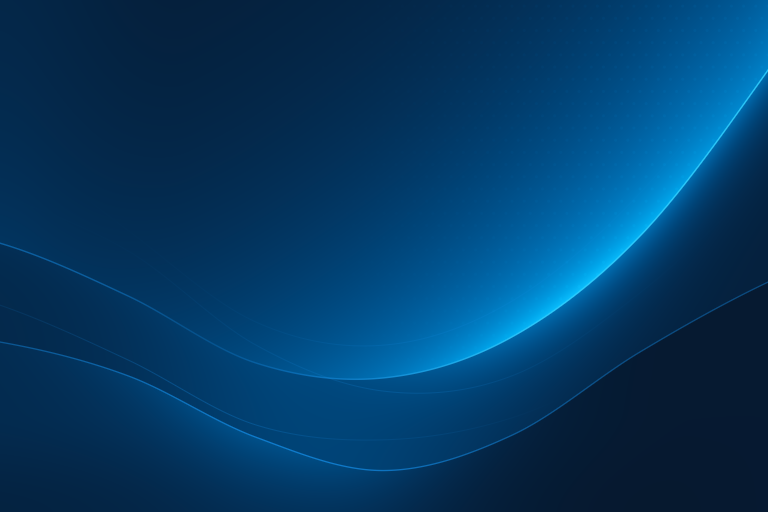
This background is drawn by a Shadertoy shader. Its source:

```glsl
// Smooth curve through heights spaced one sixth of the width apart
float wave(float x, float h[9]) {
    float s = clamp(x, 0.0, 0.9999) * 6.0;
    int i = int(floor(s));
    float t = fract(s);
    float a = h[i], b = h[i + 1], c = h[i + 2], d = h[i + 3];
    return b + 0.5 * t * (c - a + t * (2.0 * a - 5.0 * b + 4.0 * c - d
        + t * (3.0 * (b - c) + d - a)));
}

float bell(float x, float center, float width) {
    float t = (x - center) / width;
    return exp(-t * t);
}

// Antialiased coverage of a thin curve, corrected for its slope
float strand(vec2 uv, float h[9], float width, float aspect, float pixel) {
    float x = clamp(uv.x, 0.005, 0.995);
    float slope = (wave(x + 0.004, h) - wave(x - 0.004, h)) / (0.008 * aspect);
    float dist = abs(uv.y - wave(uv.x, h)) / sqrt(1.0 + slope * slope);
    return clamp((0.5 * width + 0.5 * pixel - dist) / pixel, 0.0, 1.0)
        * min(1.0, width / pixel);
}

// Light above the main wave; rise is the height over it
float upperLight(vec2 uv, float rise) {
    float x = uv.x;
    float broad = 0.07 + 0.38 * smoothstep(0.05, 0.8, x) - 0.06 * smoothstep(0.85, 1.0, x);
    float rim = 0.2 * bell(x, 0.74, 0.17);
    return 0.105 + 0.03 * (1.0 - smoothstep(0.0, 0.25, x))
        + broad * exp(-rise / mix(0.33, 0.42, x))
        + rim * exp(-rise / 0.05);
}

// Light in the ribbon between both waves
float ribbonLight(float x, float drop) {
    float glow = 0.02 + 0.28 * smoothstep(0.4, 0.8, x);
    return 0.125 + 0.12 * bell(x, 0.42, 0.24) + 0.03 * (1.0 - x)
        + glow * exp(-drop / (0.05 + 0.03 * x));
}

// Light beneath the lower wave
float lowerLight(vec2 uv, float drop) {
    float base = mix(0.165, 0.10, smoothstep(0.2, 0.9, uv.x));
    float shade = 0.03 * (1.0 - smoothstep(0.0, 0.2, uv.y)) * (1.0 - uv.x);
    return base - shade + 0.16 * bell(uv.x, 0.36, 0.22) * exp(-drop / 0.12);
}

// Blue palette driven by one light level
vec3 oceanBlue(float light) {
    float red = max(0.0, 0.035 - 0.13 * light) + 0.4 * max(0.0, light - 0.65);
    return vec3(red, light, light * (2.0 - 0.9 * light));
}

// Staggered grid of small soft dots
float dotGrid(vec2 p, float cells, float pixel) {
    vec2 q = p * cells;
    q.x += 0.5 * mod(floor(q.y), 2.0);
    float radius = length(fract(q) - 0.5);
    float blur = pixel * cells;
    return 1.0 - smoothstep(0.07, 0.09 + blur, radius);
}

void mainImage(out vec4 fragColor, in vec2 fragCoord) {
    vec2 uv = fragCoord / iResolution.xy;
    float aspect = iResolution.x / iResolution.y;
    float pixel = 1.0 / iResolution.y;

    // Wave heights, with one extra value past each side
    float mainWave[9] = float[9](0.57, 0.525, 0.422, 0.291, 0.262, 0.342, 0.539, 0.863, 1.24);
    float lowWave[9] = float[9](0.355, 0.332, 0.266, 0.146, 0.081, 0.150, 0.3125, 0.449, 0.55);
    float innerWave[9] = float[9](0.47, 0.404, 0.297, 0.17, 0.141, 0.184, 0.30, 0.44, 0.58);
    float crossWave[9] = float[9](0.70, 0.62, 0.51, 0.326, 0.236, 0.266, 0.428, 0.66, 0.92);
    float highWave[9] = float[9](0.90, 0.74, 0.55, 0.371, 0.326, 0.412, 0.623, 0.94, 1.3);

    // Three lit regions joined at the waves
    float rise = uv.y - wave(uv.x, mainWave);
    float lift = uv.y - wave(uv.x, lowWave);
    float above = smoothstep(-pixel, pixel, rise);
    float ribbon = smoothstep(-pixel, pixel, lift);
    float light = mix(lowerLight(uv, max(-lift, 0.0)),
                      ribbonLight(uv.x, max(-rise, 0.0)), ribbon);
    light = mix(light, upperLight(uv, max(rise, 0.0)), above);

    // Faint dot texture
    float dotArea = above * smoothstep(0.35, 0.9, uv.x);
    light += 0.018 * dotArea * dotGrid(vec2(uv.x * aspect, uv.y), 42.0, pixel);
    vec3 color = oceanBlue(light);

    // Bright edges
    vec3 azure = vec3(0.08, 0.55, 0.90);
    vec3 cyan = vec3(0.20, 0.82, 1.0);
    float heat = smoothstep(0.35, 0.75, uv.x);
    float mainEdge = strand(uv, mainWave, 0.0028, aspect, pixel);
    float dip = 1.0 - 0.5 * bell(uv.x, 0.27, 0.1);
    color = mix(color, mix(azure, cyan, heat), mainEdge * mix(0.5, 0.85, heat) * dip);
    float lowEdge = strand(uv, lowWave, 0.0026, aspect, pixel);
    color = mix(color, azure, lowEdge * (0.4 + 0.35 * bell(uv.x, 0.38, 0.25)));

    // Faint companion strands
    float inner = strand(uv, innerWave, 0.002, aspect, pixel) * (0.1 + 0.2 * bell(uv.x, 0.26, 0.15));
    inner *= 1.0 - smoothstep(0.55, 0.75, uv.x);
    float cross = strand(uv, crossWave, 0.002, aspect, pixel) * 0.2 * bell(uv.x, 0.5, 0.22);
    float high = strand(uv, highWave, 0.002, aspect, pixel) * 0.16 * bell(uv.x, 0.58, 0.25);
    color = mix(color, azure, inner + cross + high);

    fragColor = vec4(clamp(color, 0.0, 1.0), 1.0);
}
```
